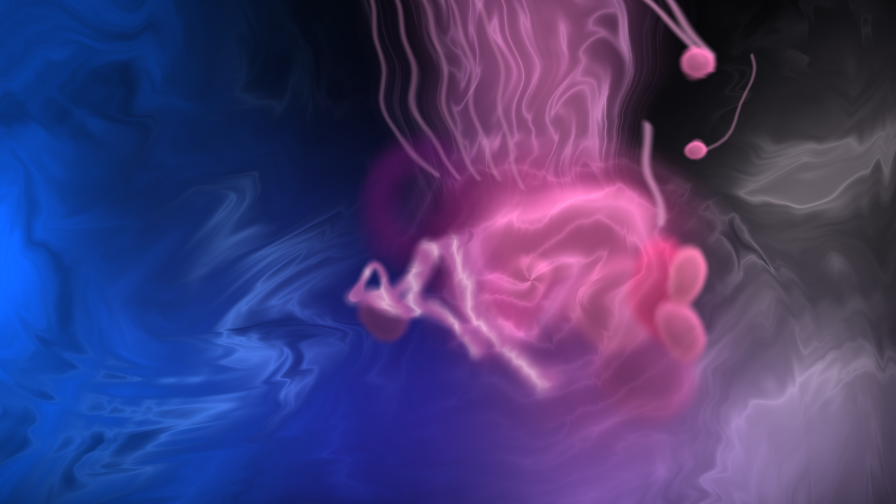
Reproduce this background procedurally as a Shadertoy shader.

```glsl
// Pink ink plume folding through blue and grey smoke on black.

// Soft elliptical density
float glow(vec2 p, float x, float y, float rx, float ry) {
  vec2 d = (p - vec2(x, y)) / vec2(rx, ry);
  return exp(-dot(d, d));
}

// Layered sines, each layer bending the next
float smoke(vec2 p) {
  float sum = 0., weight = .5;
  for (int i = 0; i < 7; i++) {
    p = mat2(.8, .6, -.6, .8) * p * 1.6 + 1.7;
    p += .55 * sin(p.yx * 1.15 + float(i) * 1.9);
    sum += weight * sin(p.x) * cos(p.y * .8);
    weight *= .66;
  }
  return clamp(.5 + .55 * sum, 0., 1.);
}

// Thin bright crests
float ridge(float x, float sharpness) {
  return pow(1. - abs(sin(x)), sharpness);
}

// Translucent quadratic curve from a by b to c, with a brighter core
float strand(vec2 p, vec2 a, vec2 b, vec2 c, float width) {
  float dist = 9.;
  vec2 last = a;
  for (int i = 1; i <= 10; i++) {
    float t = float(i) / 10.;
    vec2 next = mix(mix(a, b, t), mix(b, c, t), t);
    vec2 along = next - last, off = p - last;
    float h = clamp(dot(off, along) / dot(along, along), 0., 1.);
    dist = min(dist, length(off - along * h));
    last = next;
  }
  dist /= width;
  return .6 * smoothstep(1., .2, dist) + .4 * exp(-8. * dist * dist);
}

// Rounded billow lit from the upper right; shape is centre and radii
void billow(inout vec3 col, vec2 p, vec4 shape, vec3 tint, float opacity) {
  vec2 d = (p - shape.xy) / shape.zw;
  float r = length(d);
  float light = .75 + dot(d, vec2(.15, .21)) + .2 * smoothstep(.4, .95, r);
  col = mix(col, tint * light, opacity * smoothstep(1.15, .7, r));
}

void mainImage(out vec4 fragColor, in vec2 fragCoord) {
  vec2 p = fragCoord / iResolution.y;
  p.x += .889 - .5 * iResolution.x / iResolution.y;
  float broad = smoke(p * 1.8), fine = smoke(p * 4.2 + 2. * broad);
  float wisps = ridge(fine * 5. + broad * 4., 2.);
  vec2 pos = p + .09 * (vec2(broad, fine) - .5);
  vec2 flow = p + .012 * sin(p.yx * 19.) + .005 * sin(p.yx * 47. + 2.);

  // Blue cloud on the left, over black
  vec3 col = vec3(.012, .014, .025);
  float blue = .95 * glow(pos, -.05, .52, .21, .36)
    + .62 * glow(pos, .13, .98, .33, .24) + .72 * glow(pos, .12, .08, .46, .27);
  col += vec3(.03, .32, .84) * blue * (.5 + .85 * fine);
  col += vec3(.05, .13, .34) * glow(pos, .4, .42, .34, .36) * (.4 + fine);
  col += vec3(.1, .07, .4) * glow(pos, .8, .22, .34, .38) * (.7 + .6 * broad);
  col += vec3(.16, .22, .28) * wisps
    * (glow(p, .5, .42, .16, .34) + .7 * glow(p, .4, .12, .35, .22));

  // Grey and lavender smoke on the right
  float grey = glow(pos, 1.57, .48, .27, .27) + .4 * glow(pos, 1.7, .8, .2, .2);
  col += vec3(.5, .46, .49) * grey * (.1 + .85 * fine + .45 * wisps);
  col += vec3(.42, .35, .5) * glow(pos, 1.47, .13, .34, .25) * (.5 + .7 * fine + .2 * wisps);
  col += vec3(.24, .16, .36) * glow(pos, 1.2, .02, .26, .2);

  // Falling veil of streaks
  float across = (flow.x - 1.04) / mix(.22, .29, smoothstep(.6, 1., p.y));
  float streak = smoke(vec2(across * 2.2 + .4 * broad, p.y * 1.3 + 4.));
  float veil = smoothstep(1.15, .4, abs(across) + .4 * streak - .2) * smoothstep(.45, .72, p.y);
  float threads = ridge(streak * 9. + across * 4., 2.5) + .6 * ridge(streak * 21. - across * 3., 2.);
  col = mix(col, vec3(.48, .25, .46), veil * (.3 + .6 * streak));
  col = mix(col, vec3(.84, .44, .68), veil * glow(pos, 1.1, .82, .13, .28) * (.35 + .6 * streak));
  col += vec3(.32, .24, .31) * veil * threads;

  // Dark violet loop at the left of the body
  float loopDist = abs(length((pos - vec2(.81, .58)) * vec2(1., .75)) - .08);
  col = mix(col, vec3(.33, .08, .36), .7 * smoothstep(.06, .0, loopDist));

  // Magenta body with curling folds
  float body = smoothstep(.25, .75, glow(pos, 1.08, .51, .33, .23));
  float skirt = glow(pos, 1.2, .25, .21, .21);
  vec2 q = flow - vec2(1.06, .46);
  float turn = length(q * vec2(1., 1.4)) * 19. + atan(q.y, q.x) + 3. * broad;
  float folds = ridge(turn, 1.5) + .6 * ridge(turn * 2. + 5. * fine, 2.);
  vec3 flesh = mix(vec3(.38, .09, .36), vec3(.74, .28, .54), smoothstep(.85, 1.15, p.x + .2 * fine));
  col = mix(col, vec3(.5, .22, .49), .8 * skirt);
  col = mix(col, flesh * (.75 + .4 * fine), .85 * body);

  // Billows of the body and the lower right
  vec2 soft = mix(flow, pos, .35);
  vec3 rose = vec3(.9, .44, .67), mauve = vec3(.68, .3, .57);
  billow(col, soft, vec4(1.13, .54, .18, .1), rose, .55);
  billow(col, soft, vec4(1.05, .46, .05, .055), rose, .5);
  billow(col, soft, vec4(.765, .37, .055, .05), mauve * .85, .7);
  billow(col, soft, vec4(1.28, .27, .11, .12), mauve, .7);
  billow(col, soft, vec4(1.23, .38, .09, .1), rose, .7);
  billow(col, soft, vec4(1.32, .42, .065, .11), vec3(.88, .24, .49), .85);
  billow(col, soft, vec4(1.36, .345, .048, .06), rose, .9);
  billow(col, soft, vec4(1.37, .45, .04, .065), vec3(1, .5, .7), .9);
  col += vec3(.27, .2, .26) * folds * (.75 * body + .35 * skirt);

  // Pale frill across the front
  float frill = strand(flow, vec2(.72, .42), vec2(.74, .54), vec2(.78, .43), .016)
    + strand(flow, vec2(.72, .42), vec2(.82, .41), vec2(.84, .5), .03)
    + strand(flow, vec2(.77, .41), vec2(.9, .39), vec2(.94, .3), .03)
    + strand(flow, vec2(.83, .39), vec2(.87, .62), vec2(.96, .36), .03)
    + strand(flow, vec2(.91, .5), vec2(.95, .32), vec2(1.08, .26), .05);
  float sheen = ridge(dot(flow, vec2(45, 28)) + 5. * fine, 1.2);
  col = mix(col, mix(vec3(.72, .38, .65), vec3(.97, .76, .89), sheen), .8 * min(frill, 1.));

  // Loose tendrils and their drops
  float tendrils = strand(flow, vec2(1.24, 1.01), vec2(1.34, .97), vec2(1.38, .89), .013)
    + strand(flow, vec2(1.32, 1.02), vec2(1.35, .95), vec2(1.4, .9), .015)
    + .6 * strand(flow, vec2(1.48, .89), vec2(1.51, .75), vec2(1.385, .7), .006)
    + strand(flow, vec2(1.295, .74), vec2(1.28, .66), vec2(1.3, .56), .016);
  for (float i = 0.; i < 5.; i++)
    tendrils += .5 * strand(flow, vec2(.735 + .05 * i, 1.02), vec2(.73 + .07 * i, .8), vec2(.87 + .04 * i, .64), .009);
  col = mix(col, vec3(.86, .58, .76), .7 * min(tendrils, 1.));
  billow(col, soft, vec4(1.375, .88, .036, .03), rose * 1.15, .9);
  billow(col, soft, vec4(1.385, .705, .024, .02), rose * 1.15, .9);
  fragColor = vec4(clamp(col, 0., 1.), 1.);
}
```
